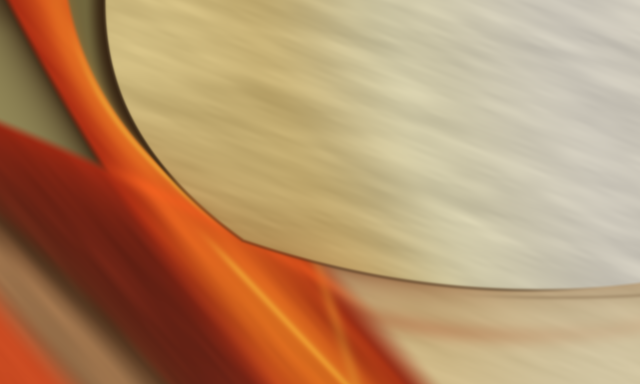
This background is drawn by a Shadertoy shader. Its source:

```glsl
// Abstract silk ribbons: a pale brushed oval framed by a glowing orange band
// that fans out over dark red folds. Curves are low-order polynomials, used as
// signed offsets for soft layered masks; stretched noise gives the brushing.

#define ORANGE vec3(0.83, 0.34, 0.11)
#define RED    vec3(0.64, 0.16, 0.07)
#define MAROON vec3(0.40, 0.13, 0.08)
#define GOLD   vec3(0.93, 0.67, 0.22)
#define TAN    vec3(0.75, 0.66, 0.43)
#define BEIGE  vec3(0.80, 0.77, 0.63)
#define SILVER vec3(0.79, 0.77, 0.72)
#define OLIVE  vec3(0.58, 0.54, 0.35)
#define SHADOW vec3(0.22, 0.15, 0.08)
#define STREAK_TILT 0.36
#define STREAK_GAIN 0.16

float hash(vec2 p) {
    return fract(sin(dot(p, vec2(127.1, 311.7))) * 43758.55);
}

float noise(vec2 p) {
    vec2 cell = floor(p), f = fract(p);
    f = f * f * (3.0 - 2.0 * f);
    return mix(mix(hash(cell), hash(cell + vec2(1, 0)), f.x),
               mix(hash(cell + vec2(0, 1)), hash(cell + vec2(1, 1)), f.x), f.y);
}

// Noise drawn out along a direction, summed over three octaves.
float brushed(vec2 p, float angle, vec2 scale) {
    float c = cos(angle), s = sin(angle), sum = 0.0, gain = 0.5;
    p = vec2(c * p.x - s * p.y, s * p.x + c * p.y) * scale;
    for (int i = 0; i < 3; i++) {
        sum += gain * noise(p);
        p = p * 2.03 + 7.1;
        gain *= 0.5;
    }
    return sum / 0.875;
}

float soft(float v, float width) { return smoothstep(-width, width, v); }
float glow(float v, float width) { return exp(-v * v / (width * width)); }

void mainImage(out vec4 fragColor, in vec2 fragCoord) {
    vec2 p = fragCoord / iResolution.y;
    float x = p.x, drop = 1.0 - p.y, drop2 = drop * drop;
    float pixel = 1.0 / iResolution.y;

    // Guiding curves
    float ovalLeft = 0.272 + 0.55 * drop2 + 0.6 * drop2 * drop;
    float ovalBase = 0.754 - 0.225 * (1.39 - x) * (1.39 - x);
    float slope = 1.1 * drop + 1.8 * drop2;
    float ovalSide = (x - ovalLeft) / sqrt(1.0 + slope * slope);
    float oval = min(ovalSide, ovalBase - drop);
    float ribbonLeft = x - (0.02 + 0.52 * drop + 0.12 * drop2);
    float ribbonRight = x - ovalLeft + max(0.0, 0.095 - 0.2 * drop);
    float foldTop = drop - (0.32 + 0.4 * x + 0.1 * x * x);
    float foldBase = drop - (0.565 + 0.85 * x + 0.35 * x * x);
    float fanRight = 1.10 - 0.85 * (1.0 - drop) - x;
    float lower = smoothstep(0.5, 0.85, drop);
    float fibres = brushed(p, 0.85, vec2(2.0, 19.0)) - 0.5;
    float streaks = brushed(p, STREAK_TILT, vec2(4.0, 23.0)) - 0.5;

    // Pale floor under the oval, with a rusty veil and a fine wisp
    float under = drop - ovalBase;
    vec3 col = mix(vec3(0.80, 0.71, 0.51), vec3(0.81, 0.76, 0.62), soft(x - 1.3, 0.3));
    col += STREAK_GAIN * 0.6 * streaks;
    float veil = drop - (0.875 - 0.3 * (1.38 - x) * (1.38 - x));
    col = mix(col, vec3(0.70, 0.43, 0.27), 0.5 * glow(veil, 0.028) * (1.0 - 0.7 * soft(x - 1.3, 0.3)));
    float rust = 1.0 - smoothstep(0.85, 1.45, x);
    col = mix(col, vec3(0.56, 0.35, 0.22), exp(-max(under, 0.0) / 0.06) * (0.3 + 0.5 * rust));
    float wisp = drop - (0.775 - 0.12 * (x - 1.45) * (x - 1.45));
    col = mix(col, vec3(0.52, 0.42, 0.30), 0.35 * glow(wisp, 0.006) * soft(x - 1.3, 0.15));

    // Dark folds, redder along their upper rim
    vec3 fold = mix(MAROON, RED, exp(-max(foldTop, 0.0) / 0.10));
    fold = mix(fold, vec3(0.35, 0.20, 0.11), 0.7 * exp(-max(-foldBase, 0.0) / 0.06));
    fold += vec3(0.16, 0.05, 0.03) * fibres;

    // Orange band, opening into a fan with bright filaments
    vec3 band = mix(RED, ORANGE, soft(ribbonLeft - 0.055, 0.06));
    band = mix(band, vec3(0.85, 0.45, 0.12), 0.7 * lower * glow(x - 0.87 - 0.9 * (drop - 1.0), 0.10));
    band = mix(band, RED * 0.88, lower * (1.0 - soft(fanRight - 0.10, 0.09)));
    float filament = x - (0.587 + 0.95 * (drop - 0.67));
    float sideFilament = x - (0.85 + 0.32 * (drop - 0.76));
    float filamentFade = smoothstep(0.58, 0.72, drop);
    band = mix(band, GOLD, 0.6 * filamentFade * glow(filament, 0.014));
    band = mix(band, GOLD, 0.3 * filamentFade * glow(sideFilament, 0.018));
    band = mix(band, vec3(0.95, 0.36, 0.12), 0.5 * glow(foldTop, 0.02) * soft(x - 0.3, 0.1));
    band += vec3(0.20, 0.12, 0.04) * fibres;
    vec3 warm = mix(fold, band, soft(ribbonLeft - 0.02 * lower, 0.02 + 0.07 * lower));
    col = mix(col, warm, soft(fanRight, 0.02 + 0.04 * lower));

    // Olive panel in the upper left
    vec3 panel = mix(OLIVE, SHADOW, exp(-max(-ribbonLeft, 0.0) / 0.06));
    panel = mix(panel, SHADOW, 0.3 * smoothstep(0.1, 0.0, drop));
    col = mix(col, panel, soft(-ribbonLeft, 0.014) * soft(-foldTop, 0.018));

    // Tan panel and ember in the lower left
    vec3 corner = mix(vec3(0.30, 0.19, 0.11), vec3(0.60, 0.44, 0.29), smoothstep(0.0, 0.12, foldBase));
    float ember = drop - (0.79 + 1.15 * x);
    corner = mix(corner, vec3(0.85, 0.30, 0.13), 0.9 * soft(ember, 0.08));
    corner += vec3(0.18, 0.12, 0.08) * fibres;
    col = mix(col, corner, soft(foldBase, 0.025));

    // Shaded strip and gold rim between ribbon and oval
    float upper = 1.0 - smoothstep(0.42, 0.54, drop);
    vec3 strip = mix(vec3(0.44, 0.40, 0.24), SHADOW, soft(ovalSide + 0.028, 0.025));
    col = mix(col, strip, upper * soft(ribbonRight, 0.008));
    float rimFade = smoothstep(0.0, 0.3, drop) * (1.0 - smoothstep(0.45, 0.62, drop));
    col = mix(col, GOLD, 0.85 * rimFade * glow(ribbonRight + 0.010, 0.012));
    col = mix(col, vec3(0.90, 0.47, 0.14), 0.5 * upper * glow(ribbonRight + 0.03, 0.03));

    // Brushed interior of the oval
    float sweep = x - (0.80 + 0.15 * drop + 0.28 * drop2);
    vec3 inner = mix(TAN, BEIGE, soft(sweep - 0.03, 0.20));
    inner = mix(inner, SILVER, smoothstep(1.0, 1.6, x + 0.25 * (0.4 - drop)));
    inner = mix(inner, vec3(0.69, 0.51, 0.29), 0.65 * exp(-max(oval, 0.0) / 0.10) * smoothstep(0.2, 0.6, drop) * (1.0 - smoothstep(0.75, 1.15, x)));
    inner += vec3(0.06, 0.07, 0.07) * glow(length(p - vec2(0.36, 0.92)), 0.25);
    inner += STREAK_GAIN * streaks * vec3(1.0, 0.98, 0.85);
    col = mix(col, inner, soft(oval, 1.5 * pixel + 0.002));

    // Fine dark outline, fading toward the right
    float outline = glow(oval + 0.002, 0.005) * (1.0 - smoothstep(1.3, 1.6, x));
    col = mix(col, SHADOW, (0.4 + 0.3 * upper) * outline);

    fragColor = vec4(clamp(col, 0.0, 1.0), 1.0);
}
```
